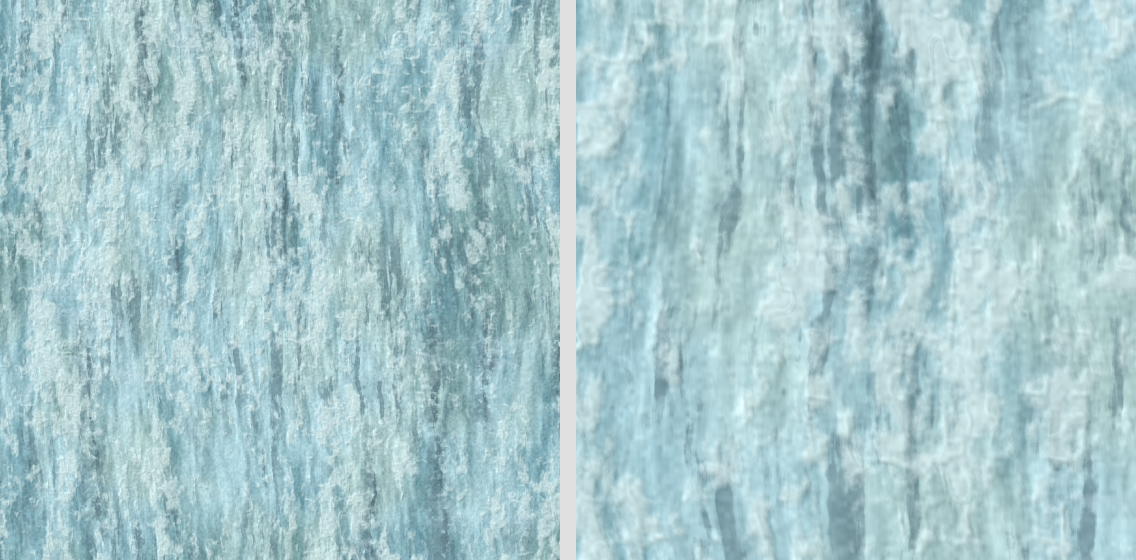
Left, the full canvas; right, a detail of the centre.
This texture is drawn by a Shadertoy shader. Its source:

```glsl
// Weathered pale teal plaster: a streaky wash under fine crumbling crust,
// with tall speckled stains, thin drips and a few curved milky veils.
// Layers are stretched value noise; stains and veils are scattered by loops.

const vec3 DEEP  = vec3(0.50, 0.655, 0.685);
const vec3 MID   = vec3(0.69, 0.815, 0.835);
const vec3 PALE  = vec3(0.82, 0.90, 0.90);
const vec3 STAIN = vec3(0.37, 0.49, 0.53);
const vec3 VEIL  = vec3(0.75, 0.85, 0.90);
const vec3 BLUE_TINT  = vec3(-0.022, 0.002, 0.018);
const vec3 GREEN_TINT = vec3(0.004, 0.000, -0.022);

const int   STAIN_COUNT = 11;
const int   VEIL_COUNT  = 12;
const float CRUST_COVER = 0.72;   // opacity of the pale flakes
const float RELIEF      = 0.085;  // strength of the embossing
const float LIGHT_STEP  = 0.0013; // emboss distance
const float FIBRE       = 0.30;   // contrast of the fine vertical grain
const float GRAIN       = 0.075;

float hash(vec2 p) {
    return fract(sin(dot(p, vec2(127.1, 311.7))) * 43758.5453);
}

float noise(vec2 p) {
    vec2 i = floor(p), f = fract(p);
    f = f * f * (3.0 - 2.0 * f);
    vec2 e = vec2(0.0, 1.0);
    return mix(mix(hash(i), hash(i + e.yx), f.x),
               mix(hash(i + e.xy), hash(i + e.yy), f.x), f.y);
}

float fbm(vec2 p) {
    float sum = 0.0, amp = 0.5;
    for (int i = 0; i < 5; i++) {
        sum += amp * noise(p);
        p = p * 2.03 + vec2(17.3, 9.1);
        amp *= 0.5;
    }
    return sum / 0.97;
}

// Thin connected ridges along the middle level of the noise
float ridges(vec2 p) {
    return 1.0 - smoothstep(0.0, 0.30, abs(2.0 * noise(p) - 1.0));
}

// Flake cover from 0 to 1: narrow upright patches with crumbly edges
float crust(vec2 p) {
    float patches = 0.45 * fbm(p * vec2(17.0, 5.0) + 31.0)
                  + 0.55 * fbm(p * vec2(52.0, 12.0) + 3.0);
    float crumbs = fbm(p * vec2(95.0, 62.0) + 7.0) - 0.5;
    float net = ridges(p * vec2(72.0, 42.0) + 5.0) - 0.35;
    return smoothstep(0.43, 0.70, patches + 0.65 * crumbs + 0.09 * net);
}

// Surface height: flakes, net-like ridges and small bumps
float height(vec2 p) {
    float cover = crust(p);
    float net = ridges(p * vec2(110.0, 80.0));
    return 1.1 * cover + 0.4 * net * (0.2 + cover) + 0.45 * noise(p * vec2(200.0, 170.0));
}

// x: broad ragged stain, y: thin dark core
vec2 stains(vec2 p) {
    vec2 result = vec2(0.0);
    float ragged = fbm(p * vec2(80.0, 22.0) + 50.0) - 0.5;
    for (int i = 0; i < STAIN_COUNT; i++) {
        float id = float(i);
        float x = (id + 0.15 + 0.7 * hash(vec2(id, 1.0))) / float(STAIN_COUNT);
        float y = hash(vec2(id, 2.0));
        float halfLength = mix(0.14, 0.32, hash(vec2(id, 3.0)));
        float width = mix(0.010, 0.026, hash(vec2(id, 4.0)));
        float wobble = 0.022 * (noise(vec2(p.y * 6.0, id * 5.7)) - 0.5)
                     + 0.009 * (noise(vec2(p.y * 40.0, id * 3.1)) - 0.5);
        float across = p.x - x - wobble;
        float taper = 1.0 - smoothstep(0.2, 1.0, abs(p.y - y) / halfLength + 0.7 * ragged);
        float broad = 1.0 - smoothstep(0.0, 1.4, abs(across) / width + 2.6 * ragged);
        float core = 1.0 - smoothstep(0.0005, 0.0045, abs(across - 0.4 * width) + 0.018 * ragged);
        result = max(result, taper * vec2(broad, core));
    }
    return result;
}

// Curved wisps: crisp upper edge, fading downward
float veils(vec2 p) {
    float result = 0.0;
    float ripple = 0.045 * (fbm(p * vec2(9.0, 12.0) + 80.0) - 0.5);
    float wisps = smoothstep(0.3, 0.65, fbm(p * vec2(18.0, 70.0)));
    for (int i = 0; i < VEIL_COUNT; i++) {
        float id = float(i);
        vec2 centre = vec2(hash(vec2(id, 11.0)), hash(vec2(id, 12.0)));
        float reach = mix(0.08, 0.18, hash(vec2(id, 13.0)));
        float x = p.x - centre.x;
        float depth = centre.y - 1.2 * x * x - 0.12 * x + ripple - p.y;
        float edge = smoothstep(-0.003, 0.003, depth) * exp(-max(depth, 0.0) * 55.0);
        result = max(result, edge * (1.0 - smoothstep(0.2, 1.0, abs(x) / reach)));
    }
    return result * wisps;
}

void mainImage(out vec4 fragColor, in vec2 fragCoord) {
    vec2 uv = fragCoord / iResolution.y;

    // Gentle slant of the vertical grain
    vec2 p = uv;
    p.x += 0.06 * (noise(uv * vec2(3.0, 2.5)) - 0.5) + 0.014 * (fbm(uv * 16.0) - 0.5);

    // Soft wash, its hue drift and fine upright fibres
    float wash = 0.4 * fbm(p * vec2(9.0, 3.5)) + 0.6 * fbm(p * vec2(40.0, 7.0) + 13.0);
    vec3 color = mix(DEEP, MID, smoothstep(0.30, 0.58, wash));
    float hue = fbm(p * vec2(9.0, 6.0) + 60.0);
    color += mix(GREEN_TINT, BLUE_TINT, smoothstep(0.35, 0.65, hue));
    color += FIBRE * (fbm(p * vec2(130.0, 26.0) + 90.0) - 0.5);

    // Fine drips, gathered in clusters and broken by speckles
    float speckle = fbm(uv * 120.0 + 15.0);
    float drips = smoothstep(0.50, 0.68, fbm(p * vec2(105.0, 11.0) + 22.0) + 0.3 * (speckle - 0.5));
    drips *= smoothstep(0.36, 0.62, fbm(p * vec2(13.0, 6.0) + 41.0));
    color = mix(color, STAIN, 0.62 * drips);

    // Stains, then flakes partly covering them
    vec2 stain = stains(p) * smoothstep(0.22, 0.58, speckle);
    color = mix(color, STAIN, 0.62 * stain.x);
    float cover = crust(p);
    color = mix(color, PALE, CRUST_COVER * cover * (1.0 - 0.45 * stain.x));
    color = mix(color, STAIN * 0.9, 0.65 * stain.y);
    color = mix(color, VEIL, 0.6 * veils(uv));

    // Light from the upper left, and grain
    vec2 toLight = vec2(-LIGHT_STEP, LIGHT_STEP);
    color += RELIEF * (height(p - toLight) - height(p + toLight));
    color += GRAIN * (noise(uv * 300.0) - 0.5);

    fragColor = vec4(clamp(color, 0.0, 1.0), 1.0);
}
```
